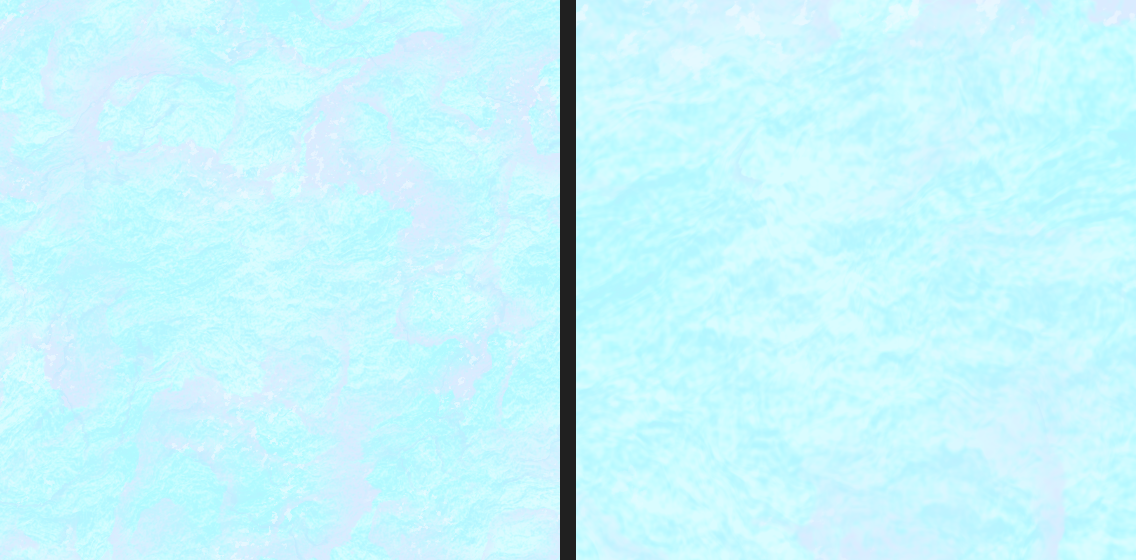
Left: the whole. Right: its middle third, enlarged.
Give the GLSL for this texture, as a WebGL 1 fragment shader.

```glsl
precision highp float;
// Pale icy stone: cyan mottling with crumpled relief, lavender veins and white flecks.
// Warped gradient noise gives the tone; its zero lines give one-sided veins and creases,
// and the slope of a creased height field gives the slanting facets.
uniform vec2 u_resolution;

const vec3 DEEP_CYAN = vec3(0.690, 0.985, 1.0);
const vec3 PALE_CYAN = vec3(0.850, 0.988, 1.0);
const vec3 LAVENDER  = vec3(0.855, 0.922, 1.0);
const vec3 BLUE_EDGE = vec3(0.745, 0.915, 1.0);
const vec3 FROST     = vec3(0.940, 0.980, 1.0);

const float SLANT = 0.65;          // direction of the grain, radians
const float STRETCH = 0.82;        // scale along the grain
const float WARP = 0.055;
const float TONE_SCALE = 3.6;
const float TONE_GAIN = 0.62;
const float RELIEF_SCALE = 5.5;
const float RELIEF_GAIN = 7.0;
const float RELIEF_STEP = 0.003;
const float SHADE_GAIN = 4.0;
const float VEIN_SCALE = 4.0;
const float BRANCH_SCALE = 7.5;
const float CREASE_SCALE = 9.0;
const float GRAIN_SCALE = 140.0;
const float GRAIN_GAIN = 0.42;
const float FLECK_SCALE = 60.0;

mat2 rotation(float a) {
  float c = cos(a), s = sin(a);
  return mat2(c, -s, s, c);
}

vec2 gradientAt(vec2 cell) {
  vec3 q = fract(cell.xyx * vec3(0.1031, 0.1030, 0.0973));
  q += dot(q, q.yzx + 33.33);
  float a = 6.2832 * fract((q.x + q.y) * q.z);
  return vec2(cos(a), sin(a));
}

// Gradient noise, roughly -0.7 to 0.7
float noise(vec2 p) {
  vec2 i = floor(p), f = fract(p);
  vec2 u = f * f * f * (f * (f * 6.0 - 15.0) + 10.0);
  vec2 e = vec2(1.0, 0.0);
  float low = mix(dot(gradientAt(i), f), dot(gradientAt(i + e), f - e), u.x);
  float high = mix(dot(gradientAt(i + e.yx), f - e.yx),
                   dot(gradientAt(i + 1.0), f - 1.0), u.x);
  return mix(low, high, u.y);
}

float fbm(vec2 p) {
  float sum = 0.0, amp = 1.0;
  mat2 turn = 2.03 * rotation(0.5);
  for (int i = 0; i < 5; i++) {
    sum += amp * noise(p);
    p = turn * p + 7.3;
    amp *= 0.54;
  }
  return sum;
}

// Height field with sharp folds at every octave
float foldedHeight(vec2 p) {
  float sum = 0.0, amp = 0.5;
  mat2 turn = 2.07 * rotation(0.35);
  for (int i = 0; i < 6; i++) {
    sum += amp * (1.0 - 2.0 * abs(noise(p)));
    p = turn * p + 3.7;
    amp *= 0.53;
  }
  return sum;
}

// Ridge on the zero line of a field: crisp on one side, fading on the other
float ridge(float field, float fade, float crisp) {
  return smoothstep(-crisp, 0.0, field) * (1.0 - smoothstep(0.0, fade, field));
}

void main() {
  vec2 uv = gl_FragCoord.xy / min(u_resolution.x, u_resolution.y);
  vec2 p = rotation(SLANT) * uv * vec2(STRETCH, 1.0) + 4.0;
  vec2 w = p + WARP * vec2(fbm(p * 4.0), fbm(p * 4.0 + 17.0));

  // Mottled tone, lit folds and fine grain
  vec2 lightStep = RELIEF_STEP * vec2(0.6, 1.0);
  float relief = foldedHeight(w * RELIEF_SCALE)
               - foldedHeight((w + lightStep) * RELIEF_SCALE);
  float grain = noise(p * GRAIN_SCALE) + noise(uv * GRAIN_SCALE * 1.7);
  float tone = 0.46 + TONE_GAIN * fbm(w * TONE_SCALE)
             + RELIEF_GAIN * relief + GRAIN_GAIN * grain;
  vec3 color = mix(DEEP_CYAN, PALE_CYAN, clamp(tone, 0.0, 1.0));

  // Folds turned from the light are bluer
  float shade = clamp(-SHADE_GAIN * relief - 0.12 * grain, 0.0, 0.6);
  color = mix(color, BLUE_EDGE, shade);

  // Lavender veins and finer branches, present in patches
  float patches = smoothstep(-0.45, 0.30, fbm(p * 2.8 + 31.0));
  float roughness = fbm(w * 15.0);
  float veinField = noise(w * VEIN_SCALE + 9.0) + 0.13 * roughness;
  float branchField = noise(w * BRANCH_SCALE + 45.0) - 0.13 * roughness;
  float vein = max(ridge(veinField, 0.34, 0.03),
                   0.8 * ridge(branchField, 0.26, 0.03));
  vein *= patches * (0.95 + 0.45 * grain + 0.35 * roughness);
  color = mix(color, LAVENDER, clamp(vein, 0.0, 1.0));

  // Short bluish creases
  float creaseField = noise(w * CREASE_SCALE + 21.0) + 0.15 * fbm(w * 27.0);
  float creasePatch = smoothstep(-0.1, 0.35, fbm(w * 5.0 + 53.0));
  color = mix(color, BLUE_EDGE, 0.6 * creasePatch * ridge(creaseField, 0.09, 0.02));

  // White frost flecks gathered near the veins
  float fleck = smoothstep(0.22, 0.42, fbm(p * FLECK_SCALE) + 0.2 * grain);
  float gather = smoothstep(0.0, 0.6, fbm(p * 6.0 + 71.0) + 0.3 * vein);
  color = mix(color, FROST, 0.6 * fleck * gather);

  gl_FragColor = vec4(color, 1.0);
}
```
